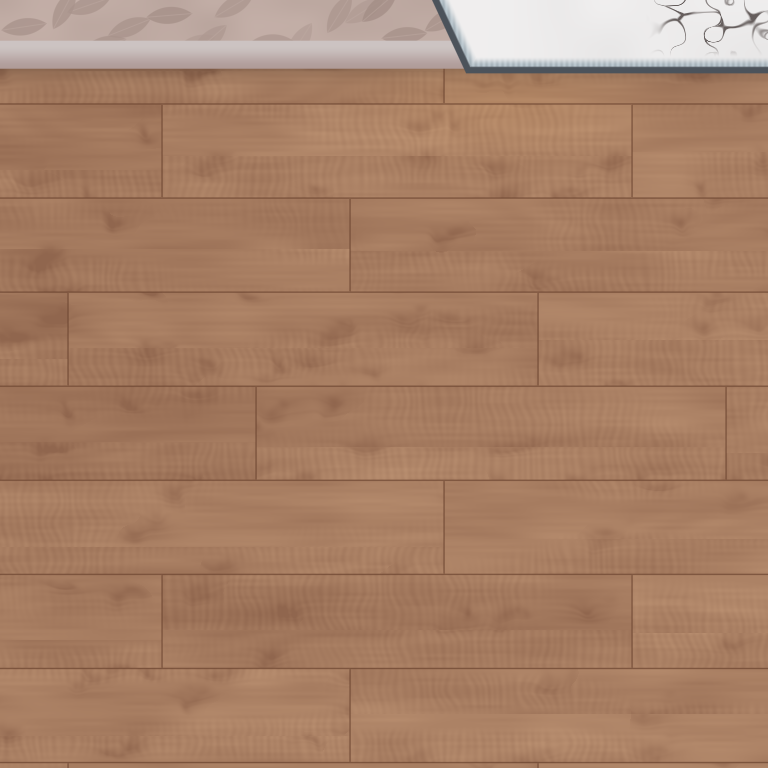
This texture is drawn by a Shadertoy shader. Its source:

```glsl
// Plank floor in a staggered running bond, meeting a papered wall with a skirting
// board and a framed marble panel. Planks come from floor/fract cells; the grain is
// layered sines and smooth noise, the knots and marble veins are cellular noise.

const float ROW_HEIGHT   = 0.1225;  // plank width, canvas units
const float PLANK_LENGTH = 0.612;
const float ROW_SHIFT    = 0.4;     // stagger per row, in plank lengths
const float FIRST_SEAM   = 0.1354;  // measured down from the top edge
const float FIRST_JOINT  = 0.211;
const float SEAM_HALF    = 0.0009;
const float WALL_BOTTOM  = 0.0895;
const float PAPER_BOTTOM = 0.053;
const float PANEL_BOTTOM = 0.0955;
const int   LEAF_COUNT   = 16;

const vec3 WOOD_DARK   = vec3(0.565, 0.400, 0.305);
const vec3 WOOD_LIGHT  = vec3(0.745, 0.580, 0.455);
const vec3 SEAM_COLOR  = vec3(0.42, 0.265, 0.185);
const vec3 PAPER       = vec3(0.745, 0.665, 0.635);
const vec3 LEAF        = vec3(0.635, 0.550, 0.520);
const vec3 SKIRT_LIGHT = vec3(0.800, 0.765, 0.760);
const vec3 SKIRT_SHADE = vec3(0.690, 0.610, 0.600);
const vec3 MARBLE      = vec3(0.940, 0.935, 0.935);
const vec3 VEIN        = vec3(0.400, 0.370, 0.365);
const vec3 FRAME_DARK  = vec3(0.300, 0.325, 0.355);
const vec3 FRAME_LIGHT = vec3(0.690, 0.740, 0.770);

float hash(vec2 p) { return fract(sin(dot(p, vec2(127.1, 311.7))) * 43758.5); }

float noise(vec2 p) {
    vec2 i = floor(p), f = fract(p);
    f = f * f * (3.0 - 2.0 * f);
    return mix(mix(hash(i), hash(i + vec2(1, 0)), f.x),
               mix(hash(i + vec2(0, 1)), hash(i + vec2(1, 1)), f.x), f.y);
}

// Cellular noise: nearest distance, second distance, random value of nearest cell
vec3 cells(vec2 p) {
    vec3 best = vec3(9.0, 9.0, 0.0);
    vec2 base = floor(p);
    for (int y = -1; y <= 1; y++)
    for (int x = -1; x <= 1; x++) {
        vec2 c = base + vec2(x, y);
        vec2 site = c + 0.2 + 0.6 * vec2(hash(c), hash(c + 41.3));
        float d = length(p - site);
        if (d < best.x) best = vec3(d, best.x, hash(c + 7.7));
        else best.y = min(best.y, d);
    }
    return best;
}

// Antialiased coverage where d < 0
float cover(float d, float px) { return 1.0 - smoothstep(-px, px, d); }

vec3 woodFloor(vec2 p, float depth, float px) {
    float v = (depth - FIRST_SEAM) / ROW_HEIGHT;
    float row = floor(v), across = fract(v);
    float u = (p.x - FIRST_JOINT) / PLANK_LENGTH - ROW_SHIFT * row;
    vec2 plank = vec2(floor(u), row);
    float seed = hash(plank + 3.1);

    // Each plank is glued from two strips of unequal width
    float split = mix(0.48, 0.72, hash(plank + 9.4));
    float strip = smoothstep(split - 0.012, split + 0.012, across);
    float stripSeed = hash(plank + 17.0 * step(split, across) + 5.2);

    // Knots push the grain lines aside
    vec3 k = cells(p * vec2(12.0, 21.0) + seed * 53.0 + 0.5 * noise(p * 40.0));
    float knot = step(0.62, k.z) * exp(-k.x * k.x * 16.0);
    vec2 g = p + vec2(stripSeed * 31.0, stripSeed * 17.0 + knot * 0.012);

    float broad = noise(g * vec2(5.0, 36.0)) - 0.5;
    float fiber = noise(g * vec2(14.0, 230.0)) - 0.5;
    float cloud = noise(g * vec2(14.0, 20.0)) - 0.5;
    float rings = sin(6.283 * (3.5 * noise(g * vec2(4.0, 17.0)) + g.y * 28.0));

    // Fine ripples running across the grain, in patches
    float patchy = smoothstep(0.35, 0.75, noise(g * vec2(5.0, 24.0)) + 0.28 * strip - 0.08);
    float wave = g.x * 640.0 + 9.0 * noise(g * vec2(26.0, 34.0)) + 40.0 * g.y;
    float ripple = patchy * (sin(wave) + 0.5 * sin(wave * 0.57 + 2.0));

    float tone = 0.50 + 0.14 * (seed - 0.5) + 0.14 * (stripSeed - 0.5)
               + 0.26 * broad + 0.15 * fiber + 0.20 * cloud + 0.035 * rings
               + 0.055 * ripple - 0.30 * knot * (0.6 + 0.8 * noise(p * 90.0));
    tone += 0.10 * (smoothstep(0.0, 0.6, p.x) - 0.5);
    vec3 color = mix(WOOD_DARK, WOOD_LIGHT, clamp(tone, 0.0, 1.0));

    // Warm reflection below the panel, soft shadow along the wall
    vec2 glow = (vec2(p.x, depth) - vec2(0.66, 0.13)) / vec2(0.16, 0.07);
    color += vec3(0.045, 0.037, 0.015) * exp(-dot(glow, glow));
    color *= 1.0 - 0.16 * exp(-max(depth - WALL_BOTTOM, 0.0) * 90.0);

    float rowGap = min(across, 1.0 - across) * ROW_HEIGHT;
    float jointGap = min(fract(u), 1.0 - fract(u)) * PLANK_LENGTH;
    float seam = cover(min(rowGap, jointGap) - SEAM_HALF, px);
    return mix(color, SEAM_COLOR, 0.72 * seam);
}

vec3 wall(vec2 p, float depth, float px) {
    vec3 paper = PAPER + 0.04 * (noise(p * vec2(18.0, 30.0)) - 0.5);
    for (int i = 0; i < LEAF_COUNT; i++) {
        float n = float(i);
        vec2 q = vec2(p.x, depth) - vec2(0.58 * fract(n * 0.618 + 0.2), 0.06 * hash(vec2(n, 2.0)));
        float a = 2.6 + 1.2 * (hash(vec2(n, 8.0)) - 0.5);
        q = mat2(cos(a), -sin(a), sin(a), cos(a)) * q;
        float leaf = length(vec2(q.x, abs(q.y) + 0.035)) - 0.046;
        paper = mix(paper, mix(LEAF, PAPER, 0.6 * hash(vec2(n, 4.0))), 0.75 * cover(leaf, px));
        paper = mix(paper, PAPER, 0.5 * cover(max(leaf, abs(q.y) - 0.0006), px));
    }
    float drop = (depth - PAPER_BOTTOM) / (WALL_BOTTOM - PAPER_BOTTOM);
    vec3 skirt = mix(SKIRT_LIGHT, SKIRT_SHADE, smoothstep(0.15, 1.0, drop));
    return mix(skirt, paper, cover(depth - PAPER_BOTTOM, px));
}

vec3 marblePanel(vec2 p, float depth, float inset, float px) {
    vec2 q = p * vec2(21.0, 17.0) + 1.3 * noise(p * 42.0);
    vec3 c = cells(q);
    float zone = smoothstep(0.84, 0.88, p.x) * (1.0 - smoothstep(0.05, 0.075, depth));
    float vein = (1.0 - smoothstep(0.0, 0.13, c.y - c.x)) * noise(p * 55.0 + 4.0);
    vec3 color = MARBLE - 0.05 * noise(p * 14.0) * smoothstep(0.6, 0.9, p.x);
    color = mix(color, VEIN, zone * clamp(1.5 * vein, 0.0, 1.0));
    float bead = 0.04 * sin(p.x * 900.0);
    color = mix(color, FRAME_LIGHT + bead, 1.0 - smoothstep(0.010, 0.022, inset));
    return mix(color, FRAME_DARK, cover(inset - 0.0085, 1.5 * px));
}

void mainImage(out vec4 fragColor, in vec2 fragCoord) {
    vec2 p = fragCoord / iResolution.y;
    float px = 0.75 / iResolution.y;
    float depth = 1.0 - p.y;

    vec3 color = woodFloor(p, depth, px);
    color = mix(color, wall(p, depth, px), cover(depth - WALL_BOTTOM, px));

    // Panel with a slanted left side
    float left = 0.9 * (0.5625 + 0.465 * depth - p.x);
    float panel = max(left, depth - PANEL_BOTTOM);
    color = mix(color, marblePanel(p, depth, -panel, px), cover(panel, px));
    fragColor = vec4(color, 1.0);
}
```
